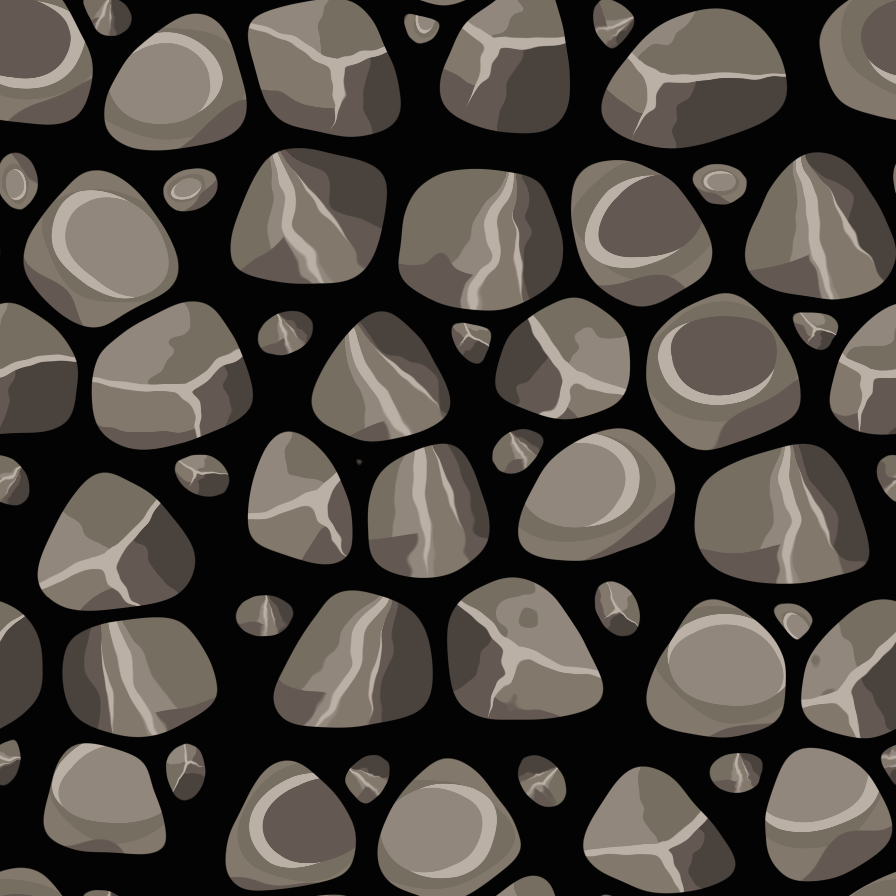
A WebGL 1 fragment shader for this texture:

```glsl
precision highp float;
// Cartoon field stones packed on black, with pebbles in the gaps between them.
// A wrapping power diagram gives the rounded outlines; each stone is then
// painted in flat tones as a smooth cobble, a three-faced wedge or a dome.
uniform vec2 u_resolution;

const vec2 GRID = vec2(5.0, 6.0);          // columns and (even) rows of stones
const float HALF_GAP = 0.0065;
const vec3 BLACK = vec3(0.01);
const vec3 GLINT = vec3(0.73, 0.69, 0.65);
const vec3 LIGHT = vec3(0.57, 0.53, 0.49);
const vec3 MID = vec3(0.51, 0.47, 0.42);
const vec3 OLIVE = vec3(0.46, 0.43, 0.38);
const vec3 SHADE = vec3(0.39, 0.35, 0.32);
const vec3 DARK = vec3(0.29, 0.26, 0.24);

float hash(vec2 p, float salt) {
  vec3 h = fract(vec3(p.xyx + salt * 1.37) * vec3(0.1031, 0.1030, 0.0973));
  h += dot(h, h.yzx + 33.33);
  return fract((h.x + h.y) * h.z);
}

// Value noise centred on zero; the seed makes it private to one stone.
float noise(vec2 p, float seed) {
  vec2 i = floor(p), f = fract(p);
  float salt = 20.0 + seed * 50.0;
  f = f * f * (3.0 - 2.0 * f);
  return mix(mix(hash(i, salt), hash(i + vec2(1, 0), salt), f.x),
             mix(hash(i + vec2(0, 1), salt), hash(i + 1.0, salt), f.x), f.y) - 0.5;
}

float oddRow(float row) { return floor(mod(row + 0.5, 2.0)); }
vec2 wrapCell(vec2 cell) { return floor(mod(cell + 0.5, GRID)); }

// Jittered centre of a large stone in brick layout.
vec2 stoneCentre(vec2 cell) {
  vec2 id = wrapCell(cell);
  vec2 jitter = vec2(hash(id, 1.0), hash(id, 2.0)) - 0.5;
  return (cell + 0.5 + vec2(0.5 * oddRow(cell.y), 0.0) + 0.46 * jitter) / GRID;
}

// Centre, weight radius (negative if absent) and seed of a stone or pebble.
vec4 stoneNear(vec2 uv, vec2 offset, bool pebble) {
  float row = floor(uv.y * GRID.y) + offset.y;
  vec2 cell = vec2(floor(uv.x * GRID.x - 0.5 * oddRow(row)) + offset.x, row);
  vec2 id = wrapCell(cell);
  vec2 centre = stoneCentre(cell);
  if (!pebble) return vec4(centre, 0.058 + 0.022 * hash(id, 3.0), hash(id, 4.0));
  centre += stoneCentre(cell + vec2(1, 0)) + stoneCentre(cell + vec2(oddRow(row), 1));
  float radius = hash(id, 5.0) > 0.3 ? 0.03 : -1.0;
  return vec4(centre / 3.0, radius, hash(id, 6.0));
}

float power(vec2 p, vec4 stone) {
  vec2 r = p - stone.xy;
  return dot(r, r) - stone.z * stone.z;
}

vec3 paint(vec3 base, vec3 tone, float inside, float soft) {
  return mix(base, tone, smoothstep(-soft, soft, inside));
}

float smoothMax(float a, float b, float k) {
  return 0.5 * (a + b + sqrt((a - b) * (a - b) + k * k));
}

// Smooth stone: oval face with a tapering bright crescent around it.
vec3 cobble(vec2 q, float seed, float soft) {
  float wave = noise(q * 1.6, seed);
  vec2 r = q - vec2(-0.1, 0.15);
  float oval = length(r / vec2(0.62, 0.57)) - 1.0 + 0.2 * wave;
  float turn = 6.2832 * hash(vec2(seed * 91.0), 7.0);
  float taper = clamp(0.5 + dot(r, vec2(cos(turn), sin(turn))) / (length(r) + 0.001), 0.0, 1.0);
  vec3 c = paint(MID, OLIVE, 0.3 + 0.5 * wave - oval, soft);
  c = paint(c, SHADE, dot(q, vec2(0.55, -0.8)) - 0.66 + 0.4 * wave, soft);
  c = paint(c, hash(vec2(seed * 57.0), 8.0) > 0.75 ? SHADE : LIGHT, -oval, soft);
  return paint(c, GLINT, 0.14 * taper - 0.02 - abs(oval), soft);
}

// Split stone: top, left and right faces meeting in a Y of bright ridges.
vec3 wedge(vec2 q, float seed, float soft) {
  float wave = noise(q * 2.2, seed), chip = noise(q * 6.0, seed);
  vec2 r = q - vec2(0.5 * hash(vec2(seed * 43.0), 9.0) - 0.35, -0.08);
  float top = r.y - (r.x < 0.0 ? 0.25 : 0.6) * abs(r.x) + 0.18 * wave + 0.06 * chip;
  float side = r.x + 0.12 * r.y + 0.18 * wave + 0.1 * chip;
  vec3 left = paint(MID, SHADE, 0.6 * wave + 0.1 * chip - 0.66 - q.y, soft);
  vec3 right = paint(SHADE, DARK, side - 0.34 - 0.5 * wave, soft);
  vec3 upper = paint(LIGHT, OLIVE, r.x - 0.05 + 0.8 * wave + 0.15 * chip, soft);
  vec3 c = paint(paint(left, right, side, soft), upper, top, soft);
  float arms = 0.075 * (1.0 - 0.6 * abs(r.x)) - abs(top);
  float stem = min(0.085 + 0.1 * r.y - abs(side), 0.05 - top);
  return paint(c, GLINT, smoothMax(arms, stem, 0.05), soft);
}

// Domed stone: wobbly bands fanning down from a peak, darker to the right.
vec3 dome(vec2 q, float seed, float soft) {
  float wave = noise(q * 2.0, seed), chip = noise(q * 5.0, seed);
  float fan = (q.x - 0.05 + 0.2 * wave) / (1.35 - min(q.y, 1.1)) + 0.05 * chip;
  vec3 c = paint(LIGHT, MID, fan, soft);
  c = paint(c, OLIVE, -0.24 - fan, soft);
  c = paint(c, SHADE, min(-0.1 - fan, 0.6 * wave - 0.3 - q.y), soft);
  c = paint(c, SHADE, fan - 0.2 - 0.15 * wave, soft);
  c = paint(c, DARK, fan - 0.34 + 0.2 * wave, soft);
  float streak = 0.05 + 0.05 * q.y - abs(fan + 0.04);
  float branch = 0.028 - 0.05 * abs(q.y - 0.1) - abs(fan - 0.2 - 0.15 * wave);
  return paint(c, GLINT, max(streak, branch), soft);
}

void main() {
  vec2 uv = gl_FragCoord.xy / u_resolution;

  // Owning stone of this point.
  vec4 own = vec4(0.0);
  float best = 9.0;
  for (int k = 0; k < 2; k++) for (int y = -1; y < 2; y++) for (int x = -1; x < 2; x++) {
    vec4 s = stoneNear(uv, vec2(x, y), k == 1);
    float reach = power(uv, s);
    if (s.z > 0.0 && reach < best) { best = reach; own = s; }
  }

  // Tilted, sometimes mirrored coordinates, about one unit to the rim.
  bool pebble = own.z < 0.04;
  vec2 size = pebble ? vec2(0.027, 0.019) : vec2(0.105, 0.085);
  float tilt = (hash(own.ww * 71.0, 10.0) - 0.5) * (pebble ? 4.0 : 1.1);
  vec2 r = uv - own.xy;
  vec2 q = vec2(cos(tilt) * r.x + sin(tilt) * r.y, cos(tilt) * r.y - sin(tilt) * r.x) / size;
  if (hash(own.ww * 37.0, 11.0) > 0.72) q.x = -q.x;

  // Soft minimum of the oval bound and all borders rounds the corners.
  float rounding = pebble ? 0.004 : 0.012;
  float sum = exp(-((1.2 - length(q)) * size.y + HALF_GAP) / rounding);
  for (int k = 0; k < 2; k++) for (int y = -1; y < 2; y++) for (int x = -1; x < 2; x++) {
    vec4 s = stoneNear(uv, vec2(x, y), k == 1);
    float apart = distance(s.xy, own.xy);
    if (s.z > 0.0 && apart > 0.0001)
      sum += exp(-(power(uv, s) - best) / (2.0 * apart * rounding));
  }
  float body = -rounding * log(sum) - HALF_GAP + 0.05 * size.y * noise(q * 2.5, own.w);

  float pixel = 0.7 / u_resolution.y, soft = pixel / size.y;
  float kind = hash(own.ww * 83.0, 12.0);
  vec3 c;
  if (kind < 0.3) c = cobble(q, own.w, soft);
  else if (kind < 0.7) c = wedge(q, own.w, soft);
  else c = dome(q, own.w, soft);
  gl_FragColor = vec4(paint(BLACK, c, body, pixel), 1.0);
}
```
